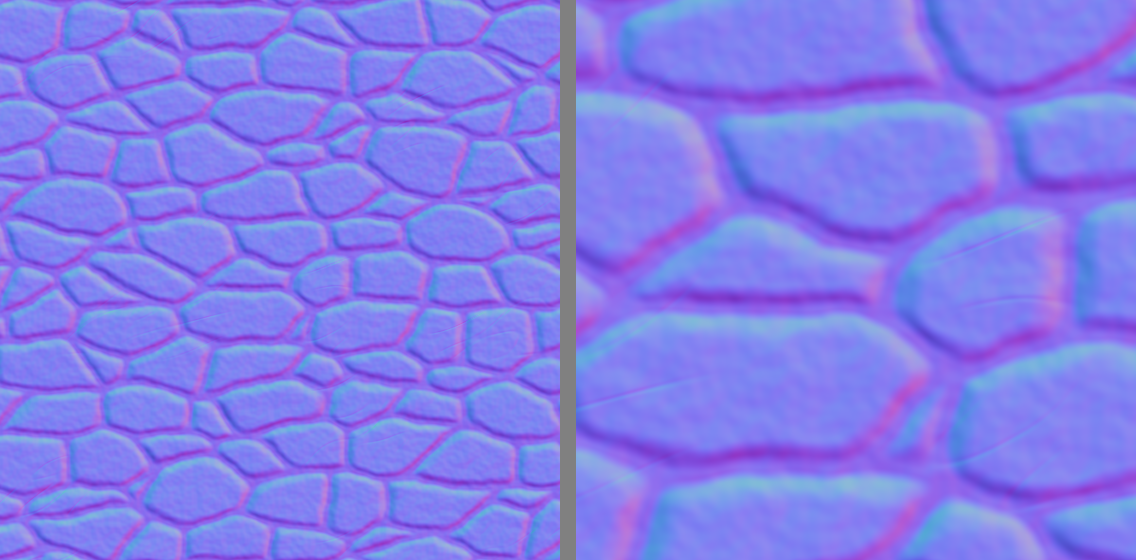
Left, the full canvas; right, a detail of the centre.
Give the GLSL for this texture map, as a WebGL 2 fragment shader.

```glsl
#version 300 es
precision highp float;
// Tangent-space normal map of an irregular stone wall with bevelled, rounded stones.

uniform vec2 u_resolution;
out vec4 outColor;

// Layout, in stones per canvas and fractions of a cell
const vec2 GRID = vec2(7.4, 13.2);
const vec2 JITTER = vec2(0.82, 0.66);
const vec2 WEIGHT_RANGE = vec2(-0.30, 0.24);
const float ROW_SHIFT = 0.5;
// Edges, in canvas units
const float WARP = 0.010;
const float CORNER = 0.0042;
const float GROOVE = 0.0075;
const float BEVEL_UPPER = 0.021;
const float BEVEL_LOWER = 0.0175;
const float CROWN_REACH = 0.020;
// Slopes
const float SLOPE_UPPER = 0.30;
const float SLOPE_LOWER = 0.50;
const float SLOPE_CROWN = 0.10;
const float STONE_TILT = 0.035;
const vec2 MORTAR_TILT = vec2(0.08, -0.17);
// Surface relief
const float GRAIN_HEIGHT = 0.0011;
const float VEIN_DEPTH = 0.00028;
const float VEIN_WIDTH = 0.035;
// Colour
const vec2 FLAT_RG = vec2(0.508, 0.503);
const float FLAT_BLUE = 0.95;
const float BLUE_LOSS = 0.50;

vec2 hash2(vec2 p) {
    vec3 q = fract(p.xyx * vec3(0.1031, 0.1030, 0.0973));
    q += dot(q, q.yzx + 33.33);
    return fract((q.xx + q.yz) * q.zy);
}

float cornerDot(vec2 cell, vec2 offset) {
    float angle = 6.2832 * hash2(cell).x;
    return dot(vec2(cos(angle), sin(angle)), offset);
}

float gradientNoise(vec2 p) {
    vec2 i = floor(p), f = fract(p), e = vec2(1.0, 0.0);
    vec2 u = f * f * f * (f * (f * 6.0 - 15.0) + 10.0);
    return mix(mix(cornerDot(i, f), cornerDot(i + e, f - e), u.x),
               mix(cornerDot(i + e.yx, f - e.yx), cornerDot(i + 1.0, f - 1.0), u.x), u.y);
}

// Seed of a cell in grid space (xy) and its size weight (z)
vec3 stoneSeed(vec2 cell) {
    vec2 jitter = (hash2(cell) - 0.5) * JITTER;
    float shift = ROW_SHIFT * (mod(cell.y, 2.0) - 0.5);
    float weight = mix(WEIGHT_RANGE.x, WEIGHT_RANGE.y, hash2(cell + 71.0).x);
    return vec3(cell + 0.5 + jitter + vec2(shift, 0.0), weight);
}

float power(vec2 p, vec3 seed) {
    vec2 d = p - seed.xy;
    return dot(d, d) - seed.z;
}

// Weighted Voronoi: outward edge direction (xy), rounded edge distance (z)
vec3 stoneEdge(vec2 p, out vec2 homeCell) {
    vec2 g = p * GRID, base = floor(g);
    vec3 home = vec3(0.0);
    float best = 1e5;
    homeCell = base;
    for (int y = -2; y <= 2; y++)
    for (int x = -2; x <= 2; x++) {
        vec2 cell = base + vec2(x, y);
        vec3 seed = stoneSeed(cell);
        float f = power(g, seed);
        if (f < best) { best = f; home = seed; homeCell = cell; }
    }
    // Smooth minimum over all borders, with its exact gradient
    float sum = 1e-9;
    vec2 outward = vec2(0.0);
    for (int y = -2; y <= 2; y++)
    for (int x = -2; x <= 2; x++) {
        vec2 cell = base + vec2(x, y);
        if (cell == homeCell) continue;
        vec3 seed = stoneSeed(cell);
        vec2 across = (seed.xy - home.xy) * GRID;
        float len = max(length(across), 1e-4);
        float share = exp(-(power(g, seed) - best) / (2.0 * len * CORNER));
        sum += share;
        outward += share * across / len;
    }
    return vec3(outward / sum, -CORNER * log(sum));
}

// Fine grain with a few slanted veins
float relief(vec2 p) {
    float grain = gradientNoise(p * vec2(34.0, 42.0)) + 0.4 * gradientNoise(p * 95.0 + 9.0);
    vec2 slanted = vec2(p.x + 0.6 * p.y, p.y - 0.6 * p.x) * vec2(6.0, 20.0);
    float vein = gradientNoise(slanted) / VEIN_WIDTH;
    float patches = smoothstep(0.08, 0.35, gradientNoise(p * 6.0 + 4.0));
    return GRAIN_HEIGHT * grain - VEIN_DEPTH * patches * exp(-vein * vein);
}

void main() {
    vec2 p = gl_FragCoord.xy / min(u_resolution.x, u_resolution.y);
    vec2 bend = vec2(gradientNoise(p * 13.0), gradientNoise(p * 13.0 + 37.0))
              + 0.3 * vec2(gradientNoise(p * 38.0), gradientNoise(p * 38.0 + 17.0));
    vec2 homeCell;
    vec3 edge = stoneEdge(p + WARP * bend, homeCell);

    // Bevel: steep and narrow below, soft and wide above
    float lower = smoothstep(-0.1, 0.8, -edge.y);
    float width = mix(BEVEL_UPPER, BEVEL_LOWER, lower);
    float onStone = smoothstep(0.0, GROOVE, edge.z);
    float bevel = onStone * (1.0 - smoothstep(0.4 * width, width, edge.z));
    float crown = onStone * (1.0 - lower) * exp(-max(edge.z, 0.0) / CROWN_REACH);
    vec2 tilt = edge.xy * (bevel * mix(SLOPE_UPPER, SLOPE_LOWER, lower) + SLOPE_CROWN * crown);
    tilt += mix(MORTAR_TILT, STONE_TILT * (hash2(homeCell + 19.0) - 0.5), onStone);

    // Surface slope by central differences
    vec2 e = vec2(0.001, 0.0);
    tilt -= vec2(relief(p + e) - relief(p - e), relief(p + e.yx) - relief(p - e.yx)) / (2.0 * e.x);

    float blue = FLAT_BLUE - BLUE_LOSS * dot(tilt, tilt);
    outColor = vec4(clamp(vec3(FLAT_RG + 0.5 * tilt, blue), 0.0, 1.0), 1.0);
}
```
